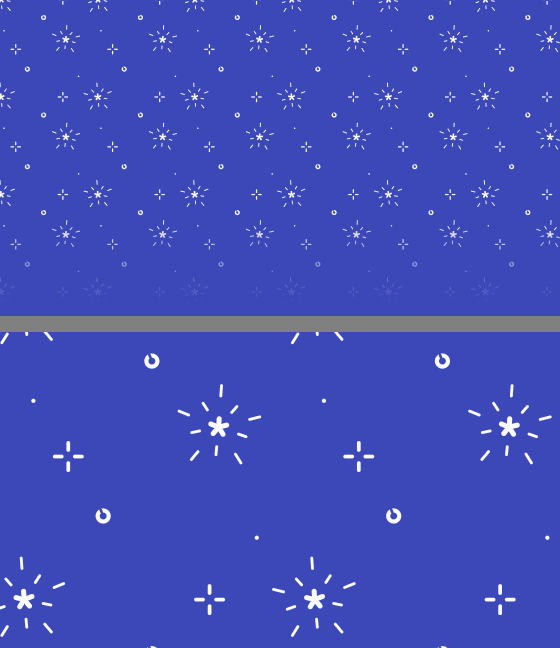
Top, the full canvas; bottom, a detail of the centre.
Give the GLSL for this pattern, as a Shadertoy shader.

```glsl
// Repeating white firework stars, sparkles, rings and dots on indigo, fading out toward the bottom.

const float UNITS = 432.0;               // design units per canvas height
const vec2 TILE = vec2(132.4, 133.35);   // repeat size in design units
const float TAU = 6.28318531;
const vec3 INDIGO = vec3(0.236, 0.278, 0.722);
const vec3 WHITE = vec3(0.98, 0.985, 0.99);

float hash(float n) {
    n = fract(n * 0.1031 + 0.37);
    n *= n + 33.33;
    return fract(n * (n + n));
}

// Offset to the nearest repeat of a motif; input y runs down, output y runs up.
vec2 repeatAround(vec2 p, vec2 center) {
    vec2 q = mod(p - center + 0.5 * TILE, TILE) - 0.5 * TILE;
    return vec2(q.x, -q.y);
}

vec2 rotate(vec2 p, float angle) {
    float c = cos(angle), s = sin(angle);
    return vec2(c * p.x + s * p.y, c * p.y - s * p.x);
}

// Index of the nearest of count equally spaced directions.
float sectorIndex(vec2 p, float count) {
    return mod(floor(atan(p.y, p.x) * count / TAU + 0.5), count);
}

// Rounded dash along +x from start to end.
float dash(vec2 p, float start, float end, float halfWidth) {
    return length(p - vec2(clamp(p.x, start, end), 0.0)) - halfWidth;
}

float radialDashes(vec2 p, float count, float start, float end, float halfWidth) {
    float index = sectorIndex(p, count);
    return dash(rotate(p, index * TAU / count), start, end, halfWidth);
}

// Five-armed core with alternating long outer and short inner rays.
float firework(vec2 p, float tilt) {
    p = rotate(p, tilt);
    float core = radialDashes(p, 5.0, 0.0, 3.8, 1.15);
    float index = sectorIndex(p, 10.0);
    float isShort = mod(index, 2.0);
    float jitter = hash(index + 3.0) - 0.5;
    vec2 ray = rotate(p, index * TAU / 10.0 + 0.12 * jitter * isShort);
    float start = mix(14.3, 9.2, isShort) + jitter;
    float end = mix(19.0, 12.8, isShort) + jitter;
    return min(core, dash(ray, start, end, 0.65));
}

float sparkle(vec2 p) {
    return radialDashes(p, 4.0, 3.0, 6.2, 0.85);
}

// Small thick ring with a notch at the upper left.
float notchedRing(vec2 p) {
    float ring = abs(length(p) - 2.5) - 0.95;
    float notch = dash(rotate(p, 1.95), 1.2, 5.0, 0.6);
    return max(ring, -notch);
}

float motifs(vec2 p) {
    vec2 mirrored = repeatAround(p, vec2(1.4, 132.6)) * vec2(-1.0, 1.0);
    float d = firework(repeatAround(p, vec2(90.0, 54.0)), 1.5);
    d = min(d, firework(mirrored, 1.5));
    d = min(d, sparkle(repeatAround(p, vec2(21.5, 67.4))));
    d = min(d, sparkle(repeatAround(p, vec2(85.9, 132.6))));
    d = min(d, notchedRing(repeatAround(p, vec2(59.6, 23.9))));
    d = min(d, notchedRing(repeatAround(p, vec2(37.4, 94.5))));
    d = min(d, length(repeatAround(p, vec2(5.6, 42.0))) - 0.95);
    return min(d, length(repeatAround(p, vec2(107.4, 104.4))) - 0.95);
}

void mainImage(out vec4 fragColor, in vec2 fragCoord) {
    vec2 uv = fragCoord / iResolution.y;
    vec2 p = vec2(uv.x, 1.0 - uv.y) * UNITS;

    // Antialiased coverage, about one pixel wide
    float pixel = UNITS / iResolution.y;
    float ink = clamp(0.5 - motifs(p) / pixel, 0.0, 1.0);

    // Motifs dissolve into the ground near the lower edge
    float fade = smoothstep(0.0, 0.35, uv.y);
    fragColor = vec4(mix(INDIGO, WHITE, ink * fade), 1.0);
}
```
